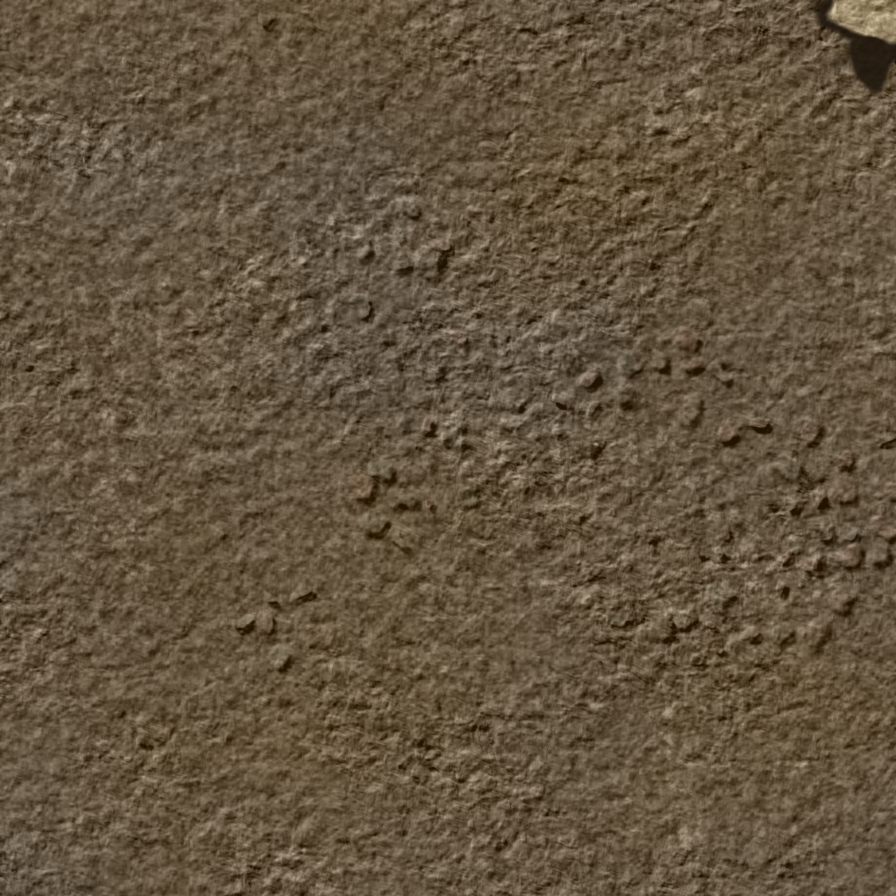
Write a three.js fragment shader that draws this texture.

```glsl
// Dry brown soil: a fractal height field lit from the upper left,
// with a few clustered clods, short dark pits, fine grit and pale flecks.
// A pale stone over a dark hollow sits in the upper right corner.
varying vec2 vUv;

float hash(vec2 p) {
  return fract(sin(dot(p, vec2(127.1, 311.7))) * 43758.5453);
}

float noise(vec2 p) {
  vec2 i = floor(p), f = fract(p);
  f = f * f * (3.0 - 2.0 * f);
  return mix(mix(hash(i), hash(i + vec2(1.0, 0.0)), f.x),
             mix(hash(i + vec2(0.0, 1.0)), hash(i + vec2(1.0, 1.0)), f.x), f.y);
}

float fbm(vec2 p) {
  float sum = 0.0, amplitude = 0.5;
  for (int i = 0; i < 4; i++) {
    sum += amplitude * noise(p);
    p = mat2(1.6, 1.2, -1.2, 1.6) * p + 7.3;
    amplitude *= 0.5;
  }
  return sum;
}

// Flat-topped lumps, kept only inside clusters: x = height, y = random tint
vec2 clods(vec2 p, float density) {
  vec2 q = p * density;
  q += 0.45 * (vec2(noise(q * 2.3), noise(q * 2.3 + 31.0)) - 0.5);
  vec2 lump = vec2(0.0, 0.5);
  for (int y = -1; y <= 1; y++) {
    for (int x = -1; x <= 1; x++) {
      vec2 cell = floor(q) + vec2(float(x), float(y));
      vec2 centre = cell + 0.25 + 0.5 * vec2(hash(cell), hash(cell + 17.0));
      float radius = mix(0.2, 0.5, hash(cell + 41.0));
      float cluster = noise(cell / density * 7.0 + 3.0);
      float present = step(0.96, cluster + 0.25 * hash(cell + 73.0));
      float height = present * (1.0 - smoothstep(0.5, 1.0, length(q - centre) / radius));
      if (height > lump.x) lump = vec2(height, hash(cell + 97.0));
    }
  }
  return lump;
}

float soilHeight(vec2 p) {
  vec2 warped = p + 0.008 * (vec2(noise(p * 50.0), noise(p * 50.0 + 19.0)) - 0.5);
  return fbm(warped * vec2(62.0, 72.0)) * 2.0
       + 0.28 * clods(p, 28.0).x + 0.2 * clods(p + 0.37, 52.0).x;
}

void main() {
  vec2 p = vUv;
  vec2 toLight = vec2(-0.6, 0.8);
  float rough = smoothstep(0.35, 0.68, fbm(p * 7.0 + 11.0));

  // Relief shading from the slope towards the light
  float relief = soilHeight(p) - soilHeight(p + toLight * 0.003);
  float tone = relief * mix(0.32, 0.58, rough);

  // Grit and faint broad light and dark areas
  tone += 0.15 * (noise(p * 230.0) - 0.5) + 0.07 * (noise(p * 125.0 + 5.0) - 0.5);
  tone += 0.06 * (fbm(p * 9.0 + 23.0) - 0.47);

  // Clod tops and the shadows they throw
  vec2 clod = clods(p, 28.0);
  float blocker = clods(p + toLight * 0.009, 28.0).x;
  tone += 0.03 * clod.x - 0.18 * clamp(blocker - clod.x, 0.0, 1.0);

  // Small broken pits, strongest on rough ground
  float pit = smoothstep(0.62, 0.76, fbm(p * vec2(60.0, 85.0) + 51.0));
  tone -= 0.16 * pit * mix(0.4, 1.0, rough);

  // Pale mineral flecks gathered in a few patches
  float patches = smoothstep(0.65, 0.85, noise(p * 8.0 + 67.0));
  tone += 0.14 * patches * smoothstep(0.6, 0.85, fbm(p * 95.0 + 29.0) * 1.15);

  // Brown base drifting slightly between ochre and grey
  vec3 soil = vec3(0.394, 0.334, 0.253) + clamp(tone, -0.26, 0.3);
  float ochre = fbm(p * 5.0 + 83.0) - 0.47;
  soil += ochre * vec3(0.025, 0.0, -0.06);
  soil += clod.x * (clod.y - 0.4) * vec3(0.03, 0.0, 0.0);

  // Corner stone and the hollow beneath it
  vec2 wobble = 0.03 * (vec2(noise(p * 40.0), noise(p * 40.0 + 13.0)) - 0.5);
  float hollow = length(p + wobble - vec2(0.975, 0.945)) / 0.045;
  float rim = length((p + wobble - vec2(0.965, 0.992)) / vec2(0.065, 0.045));
  float stone = length((p + wobble - vec2(0.98, 0.998)) / vec2(0.068, 0.043));
  float darkness = 1.0 - smoothstep(0.8, 1.05, min(hollow, rim));
  soil = mix(soil, vec3(0.12, 0.085, 0.045), 0.9 * darkness);
  vec3 stoneColor = vec3(0.62, 0.55, 0.43) + 0.9 * tone;
  soil = mix(soil, stoneColor, 1.0 - smoothstep(0.85, 1.0, stone));

  gl_FragColor = vec4(soil, 1.0);
}
```
